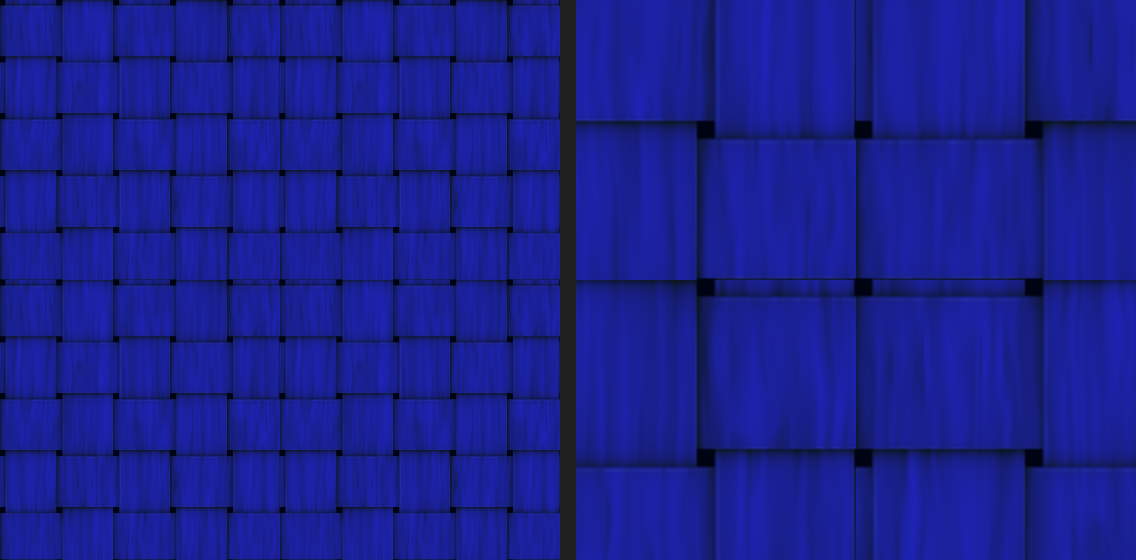
Left: the whole. Right: its middle third, enlarged.
Write a three.js fragment shader that draws this pattern.

```glsl
// Blue plain weave: flat strands cross over and under, with small dark holes
// between them. A tile of five by five crossings repeats twice each way; its
// last crossing is cut short. Stretched value noise gives the upright fibres.

varying vec2 vUv;

// Layout, in canvas widths
const float TILE = 0.5;
const float PITCH = 0.10156;
const float GAP = 0.0104;
const float SOFT = 0.002;

// Fibres: width and length
const vec2 FIBRE_VERTICAL = vec2(0.0043, 0.085);
const vec2 FIBRE_HORIZONTAL = vec2(0.0043, 0.045);
const float FIBRE_CONTRAST = 0.62;
const float FIBRE_SWAY = 0.0045;

// Shading
const float BASE_TONE = 0.80;
const float BEND_SHADE = 0.28;
const float CONTACT_SHADE = 0.72;
const float CONTACT_REACH = 0.0034;
const float RIM_SHADE = 0.16;
const float RIM_REACH = 0.006;
const float RIM_WIDTH = 0.0014;
const float RIM_LIGHT = 0.38;

const vec3 HOLE_COLOR = vec3(0.0, 0.012, 0.065);
const vec3 DARK_COLOR = vec3(0.065, 0.10, 0.29);
const vec3 BRIGHT_COLOR = vec3(0.115, 0.135, 0.69);
const vec3 RIM_COLOR = vec3(0.19, 0.25, 0.63);

float hash(vec2 p) {
  vec3 q = fract(vec3(p.xyx) * 0.1031);
  q += dot(q, q.yzx + 33.33);
  return fract((q.x + q.y) * q.z);
}

float noise(vec2 p) {
  vec2 i = floor(p);
  vec2 f = fract(p);
  f = f * f * (3.0 - 2.0 * f);
  return mix(mix(hash(i), hash(i + vec2(1.0, 0.0)), f.x),
             mix(hash(i + vec2(0.0, 1.0)), hash(i + 1.0), f.x), f.y);
}

// Upright fibre streaks, centred on zero
float fibres(vec2 p, vec2 size, float seed) {
  p.x += FIBRE_SWAY * (noise(p / vec2(0.016, 0.035) + seed) - 0.5);
  float fine = noise(p / size + seed);
  float broad = noise(p / (size * vec2(2.6, 1.3)) + seed + 71.0);
  float slits = smoothstep(0.70, 0.95, noise(p / (size * 1.15) + seed + 139.0));
  return 0.55 * fine + 0.45 * broad - 0.5 - 0.35 * slits + 0.05;
}

// Colour of a strand: "run" is the position along it within the cell,
// "rim" the distance to its nearer long edge
vec3 strand(float run, float rim, bool isOver, float grain) {
  float span = PITCH + GAP;
  float t = clamp((isOver ? run : run + PITCH) / span, 0.0, 1.0);
  float bend = pow(abs(2.0 * t - 1.0), 4.0);
  float endDistance = min(t, 1.0 - t) * span;

  float tone = BASE_TONE + FIBRE_CONTRAST * grain
             - BEND_SHADE * bend
             - CONTACT_SHADE * exp(-endDistance / CONTACT_REACH)
             - RIM_SHADE * exp(-max(rim, 0.0) / RIM_REACH);
  vec3 color = mix(DARK_COLOR, BRIGHT_COLOR, clamp(tone, -0.45, 1.05));

  // Thin worn light along the long edges, fading where the strand dips
  float line = 1.0 - smoothstep(0.0, RIM_WIDTH, abs(rim - RIM_WIDTH));
  float wear = 0.6 + 1.2 * grain;
  return mix(color, RIM_COLOR, clamp(RIM_LIGHT * line * wear * (1.0 - bend), 0.0, 1.0));
}

void main() {
  // Cells count from the top left of each tile
  vec2 p = fract(vec2(vUv.x, 1.0 - vUv.y) / TILE) * TILE;
  vec2 cell = floor(p / PITCH);
  vec2 local = p - cell * PITCH;
  vec2 width = min(vec2(PITCH), TILE - cell * PITCH);

  // x: inside an upright strand, y: inside a level strand
  vec2 inside = smoothstep(GAP - SOFT, GAP + 0.3 * SOFT, local)
              * smoothstep(0.0, SOFT, width - local);
  vec2 rim = min(local - GAP, width - local);
  bool uprightOver = mod(cell.x + cell.y, 2.0) > 0.5;

  vec3 upright = strand(local.y, rim.x, uprightOver,
                        fibres(p, FIBRE_VERTICAL, 17.0));
  vec3 level = strand(local.x, rim.y, !uprightOver,
                      fibres(p, FIBRE_HORIZONTAL, 253.0));

  // Lay the lower strand over the hole, then the upper one
  vec3 color = uprightOver
    ? mix(mix(HOLE_COLOR, level, inside.y), upright, inside.x)
    : mix(mix(HOLE_COLOR, upright, inside.x), level, inside.y);

  gl_FragColor = vec4(color, 1.0);
}
```
